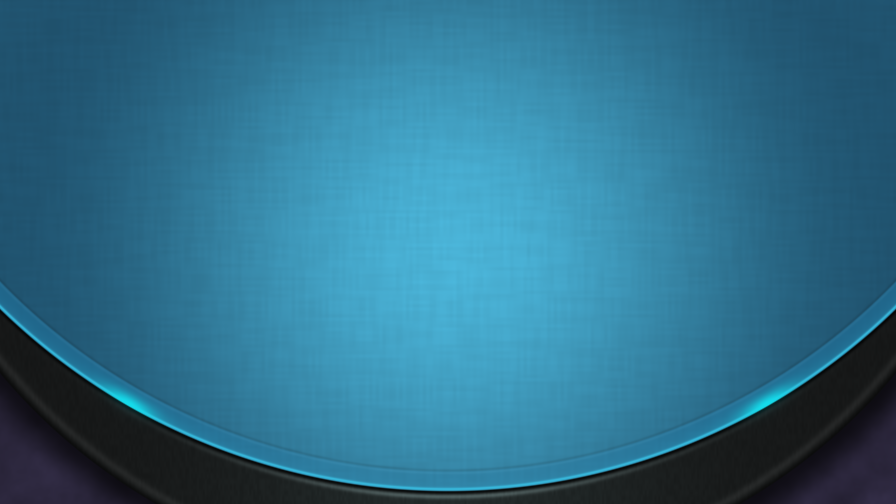
This background is drawn by a WebGL 1 fragment shader. Its source:

```glsl
precision highp float;
uniform vec2 u_resolution;

#define FELT_CENTER vec2(0.01, 0.50)
#define FELT_LIGHT vec3(0.29, 0.70, 0.84)
#define FELT_DARK vec3(0.125, 0.325, 0.435)
#define INNER_ARC vec3(0.0, 1.30, 1.2745)
#define OUTER_ARC vec3(0.0, 1.005, 1.160)
#define RIM_COLOR vec3(0.085, 0.09, 0.09)
#define FLOOR_COLOR vec3(0.18, 0.16, 0.25)
#define EDGE_GLOW vec3(0.22, 0.74, 0.88)
#define HOT_GLOW vec3(0.08, 0.86, 0.92)
#define HOT_ANGLE 0.522
#define SEAM_INSET 0.041
#define WEAVE_SCALE 150.0

float hash(vec2 p) {
  p = fract(p * vec2(0.1031, 0.1137));
  p += dot(p, p.yx + 33.33);
  return fract((p.x + p.y) * p.x * 7.31);
}

float noise(vec2 p) {
  vec2 i = floor(p), f = fract(p);
  f = f * f * (3.0 - 2.0 * f);
  return mix(mix(hash(i), hash(i + vec2(1.0, 0.0)), f.x),
             mix(hash(i + vec2(0.0, 1.0)), hash(i + 1.0), f.x), f.y);
}

float fbm(vec2 p) {
  float sum = 0.0, amp = 0.5;
  for (int i = 0; i < 4; i++) {
    sum += amp * noise(p);
    p = p * 2.1 + 17.0;
    amp *= 0.5;
  }
  return sum;
}

// Signed distance to a circle packed as (center, radius)
float arcDistance(vec2 p, vec3 arc) {
  return length(p - arc.xy) - arc.z;
}

// Soft line of a given half width around zero
float ridge(float d, float width) {
  return exp(-d * d / (width * width));
}

// Crossed threads, stretched along each axis
float weave(vec2 p) {
  vec2 q = (p + 2.0) * WEAVE_SCALE;
  return noise(q * vec2(1.0, 0.12)) + noise(q * vec2(0.12, 1.0)) - 1.0;
}

vec3 feltColor(vec2 p, float d, float hot) {
  float fade = smoothstep(0.0, 0.9, length(p - FELT_CENTER));
  vec3 col = mix(FELT_LIGHT, FELT_DARK, fade);
  col *= 1.0 + 0.035 * weave(p);

  // Glassy lip between the seam and the edge
  float lip = smoothstep(-SEAM_INSET, -SEAM_INSET + 0.004, d);
  col = mix(col, vec3(0.12, 0.47, 0.65), lip * (0.22 + 0.25 * smoothstep(0.1, 0.7, abs(p.x))));
  col *= 1.0 - 0.10 * ridge(d + SEAM_INSET, 0.003);
  col += 0.025 * ridge(d + SEAM_INSET - 0.005, 0.003);

  // Lit edge and its halo
  col = mix(col, EDGE_GLOW, 0.22 * exp(d / 0.012));
  col = mix(col, EDGE_GLOW, 0.9 * ridge(d + 0.004, 0.003));
  col = mix(col, HOT_GLOW, hot * ridge(d + 0.004, 0.017));
  return col;
}

vec3 rimColor(vec2 p, float d, float e, float hot) {
  float center = ridge(p.x, 0.42);
  float grain = noise(p * vec2(260.0, 90.0) + 400.0) - 0.5;
  vec3 col = RIM_COLOR + vec3(0.05, 0.075, 0.075) * center;
  col *= 1.0 + 0.15 * grain;
  col += vec3(0.17, 0.20, 0.20) * center * ridge(d - 0.011, 0.005);
  col *= 1.0 - 0.75 * ridge(d - 0.002, 0.004);

  // Outer bevel
  col += 0.055 * ridge(e + 0.018, 0.008);
  col *= 1.0 - 0.5 * ridge(e, 0.007);
  return col + HOT_GLOW * hot * 0.18 * exp(-max(d, 0.0) / 0.008);
}

vec3 floorColor(vec2 p, float e) {
  float mottling = fbm(p * 14.0 + 50.0);
  float shadow = mix(0.35, 1.0, smoothstep(0.0, 0.075, e));
  return FLOOR_COLOR * (0.72 + 0.5 * mottling) * shadow;
}

void main() {
  vec2 p = (gl_FragCoord.xy - vec2(0.5 * u_resolution.x, 0.0)) / u_resolution.y;
  float aa = 1.0 / u_resolution.y;
  float d = arcDistance(p, INNER_ARC);
  float e = arcDistance(p, OUTER_ARC);

  // Mirrored hot spots, measured along the inner edge
  float angle = atan(abs(p.x), INNER_ARC.y - p.y);
  float along = (angle - HOT_ANGLE) * INNER_ARC.z;
  float hot = 0.9 * ridge(along, 0.055) + 0.1 * ridge(along, 0.16);

  vec3 col = feltColor(p, d, hot);
  col = mix(col, rimColor(p, d, e, hot), smoothstep(-aa, aa, d));
  col = mix(col, floorColor(p, e), smoothstep(-aa, aa, e) * step(0.0, d));
  gl_FragColor = vec4(col, 1.0);
}
```
